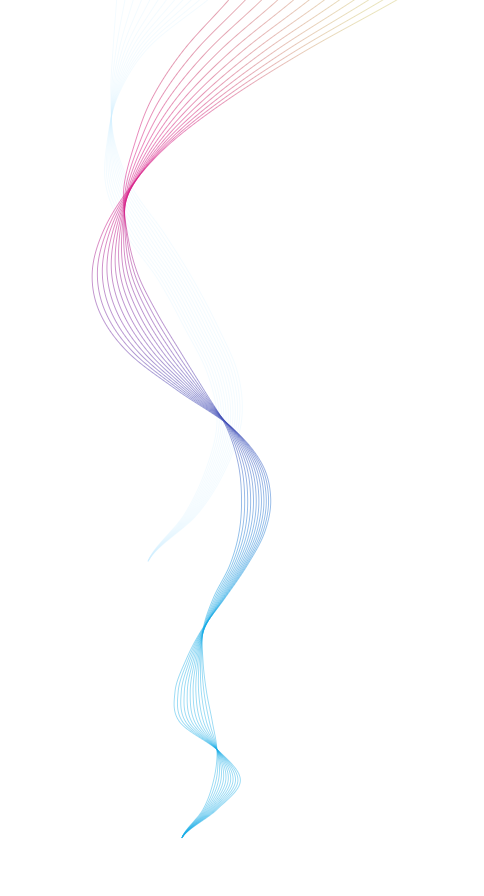
Give the GLSL for this background, as a Shadertoy shader.

```glsl
// Two twisting ribbons of fine lines on white: a vivid one and a pale one behind.
// Each ribbon is a pair of smooth edge curves x(y); its lines are blends of the
// two edges, so the ribbon folds wherever the edges cross.

#define UNITS 768.0        // canvas height in drawing units, y runs downward
#define LINE_COUNT 12
#define LINE_WIDTH 0.8
#define VIVID_END 718.0    // lower tip of the vivid ribbon
#define PALE_END 481.0     // lower tip of the pale ribbon
#define VIVID_ALPHA 0.54
#define PALE_ALPHA 0.24
#define BOW 14.0           // bend of the inner lines, widens the upper crossing
#define PALE_BLUE vec3(0.80, 0.93, 1.0)

// Edge pairs; the vivid knots get closer together toward the lower tip
const vec2 VIVID[24] = vec2[24](
    vec2(196, 340), vec2(157, 262), vec2(130, 196), vec2(115, 144),
    vec2(106, 110), vec2(109, 88), vec2(118, 79), vec2(135, 86),
    vec2(155, 110), vec2(175, 152), vec2(194, 198), vec2(204, 224),
    vec2(207, 232), vec2(205, 227), vec2(197, 212), vec2(183, 193),
    vec2(174, 173), vec2(174, 159), vec2(177, 150), vec2(182, 154),
    vec2(186, 188), vec2(183, 206), vec2(174, 186), vec2(156, 156));
const vec2 PALE[13] = vec2[13](
    vec2(100, 178), vec2(97, 128), vec2(95, 102), vec2(98, 92),
    vec2(113, 91), vec2(141, 108), vec2(166, 136), vec2(187, 158),
    vec2(204, 178), vec2(207, 186), vec2(194, 177), vec2(169, 158),
    vec2(127, 127));

// Catmull-Rom curve from b to c
vec2 spline(vec2 a, vec2 b, vec2 c, vec2 d, float t) {
    return b + 0.5 * t * (c - a + t * (2.0 * a - 5.0 * b + 4.0 * c - d
             + t * (3.0 * (b - c) + d - a)));
}

vec2 vividEdges(float y) {
    float v = clamp(y / VIVID_END, 0.0, 1.0);
    float s = 23.0 * v * (0.7 + 0.3 * v);
    int i = min(int(s), 22);
    vec2 before = i > 0 ? VIVID[max(i - 1, 0)] : 2.0 * VIVID[0] - VIVID[1];
    return spline(before, VIVID[i], VIVID[i + 1], VIVID[min(i + 2, 23)], s - float(i));
}

vec2 paleEdges(float y) {
    float s = 12.0 * clamp(y / PALE_END, 0.0, 1.0);
    int i = min(int(s), 11);
    vec2 before = i > 0 ? PALE[max(i - 1, 0)] : 2.0 * PALE[0] - PALE[1];
    return spline(before, PALE[i], PALE[i + 1], PALE[min(i + 2, 12)], s - float(i));
}

// Share of the pixel left uncovered by the lines between two edges
float uncovered(float x, vec2 edges, vec2 slopes, float bow, float pixel, float alpha) {
    float clear = 1.0;
    for (int i = 0; i < LINE_COUNT; i++) {
        float blend = float(i) / float(LINE_COUNT - 1);
        float slope = mix(slopes.x, slopes.y, blend);
        float center = mix(edges.x, edges.y, blend) + bow * blend * (1.0 - blend);
        float dist = abs(x - center) / sqrt(1.0 + slope * slope);
        float cover = clamp(0.5 + (0.5 * LINE_WIDTH - dist) / pixel, 0.0, 1.0);
        clear *= 1.0 - alpha * cover;
    }
    return clear;
}

// Gold and rose at the top, then magenta, violet, blue and cyan
vec3 vividColor(vec2 p) {
    vec3 c = mix(vec3(0.80, 0.25, 0.42), vec3(0.84, 0.80, 0.50),
                 smoothstep(150.0, 330.0, p.x));
    c = mix(c, vec3(0.84, 0.10, 0.52), smoothstep(40.0, 145.0, p.y));
    c = mix(c, vec3(0.50, 0.22, 0.65), smoothstep(165.0, 275.0, p.y));
    c = mix(c, vec3(0.27, 0.32, 0.72), smoothstep(270.0, 360.0, p.y));
    c = mix(c, vec3(0.22, 0.50, 0.83), smoothstep(360.0, 440.0, p.y));
    return mix(c, vec3(0.08, 0.67, 0.90), smoothstep(430.0, 540.0, p.y));
}

void mainImage(out vec4 fragColor, in vec2 fragCoord) {
    float pixel = UNITS / iResolution.y;
    vec2 p = vec2(fragCoord.x, iResolution.y - fragCoord.y) * pixel;
    vec3 color = vec3(1.0);

    // Pale ribbon
    vec2 edges = paleEdges(p.y);
    vec2 slopes = paleEdges(p.y + 0.5) - paleEdges(p.y - 0.5);
    float inside = 1.0 - smoothstep(-pixel, pixel, p.y - PALE_END);
    float clear = uncovered(p.x, edges, slopes, 0.0, pixel, PALE_ALPHA * inside);
    color = mix(PALE_BLUE, color, clear);

    // Vivid ribbon, lighter toward its tip
    edges = vividEdges(p.y);
    slopes = vividEdges(p.y + 0.5) - vividEdges(p.y - 0.5);
    inside = 1.0 - smoothstep(-pixel, pixel, p.y - VIVID_END);
    float bow = BOW * mix(1.0, 0.35, smoothstep(180.0, 320.0, p.y))
              * (1.0 - smoothstep(560.0, 640.0, p.y));
    float alpha = VIVID_ALPHA * mix(1.0, 0.8, smoothstep(460.0, 600.0, p.y));
    clear = uncovered(p.x, edges, slopes, bow, pixel, alpha * inside);
    color = mix(vividColor(p), color, clear);

    fragColor = vec4(color, 1.0);
}
```
